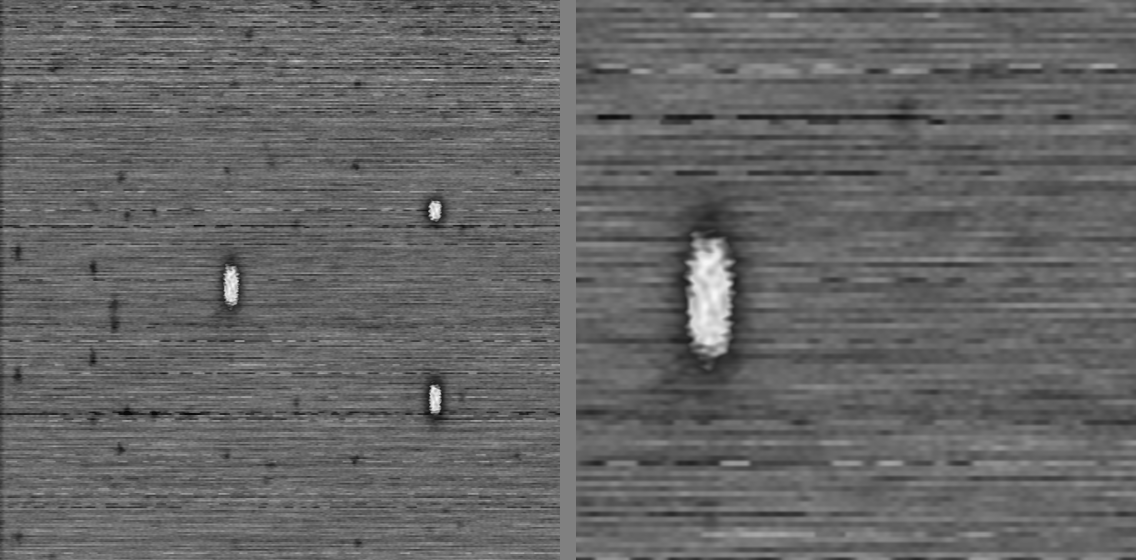
Left, the full canvas; right, a detail of the centre.
This texture is drawn by a WebGL 1 fragment shader. Its source:

```glsl
precision highp float;
// Grey scan-line texture: thin horizontal streaks from gradient noise run along
// each row, rare rows carry dark or light dashes, small ragged dark spots are
// scattered in mirrored cells, and three bright cores sit inside dark halos.
uniform vec2 u_resolution;

const float BASE_TONE = 0.402;
const float ROW_COUNT = 330.0;
const float ROW_SPREAD = 0.150;     // tone difference from row to row
const float LONG_STREAK = 0.110;
const float SHORT_STREAK = 0.095;
const float GRAIN = 0.060;
const float DARK_DASH = 0.20;
const float LIGHT_DASH = 0.17;
const float SPOT_CELLS = 11.0;
const float SPOT_CHANCE = 0.52;
const float MIRROR_Y = 0.44;        // spots repeat above and below this height
const float HALO_DEPTH = 0.90;

float hash(vec2 p) {
  vec3 q = fract(p.xyx * vec3(0.1031, 0.1030, 0.0973));
  q += dot(q, q.yzx + 33.33);
  return fract((q.x + q.y) * q.z);
}

vec2 gradient(vec2 cell) {
  float angle = 6.2832 * hash(cell);
  return vec2(cos(angle), sin(angle));
}

// Two-dimensional gradient noise, about -0.7 to 0.7.
float noise2(vec2 p) {
  vec2 i = floor(p), f = p - i;
  vec2 u = f * f * (3.0 - 2.0 * f);
  vec2 e = vec2(1.0, 0.0);
  float low = mix(dot(gradient(i), f), dot(gradient(i + e), f - e), u.x);
  float high = mix(dot(gradient(i + e.yx), f - e.yx),
                   dot(gradient(i + 1.0), f - 1.0), u.x);
  return mix(low, high, u.y);
}

// Gradient noise along one row, with its own seed per row.
float noise1(float x, float seed) {
  x += 17.0 * hash(vec2(seed, 3.0));
  float i = floor(x), f = x - i;
  float a = (2.0 * hash(vec2(i, seed)) - 1.0) * f;
  float b = (2.0 * hash(vec2(i + 1.0, seed)) - 1.0) * (f - 1.0);
  return 2.0 * mix(a, b, f * f * (3.0 - 2.0 * f));
}

// Tone offset of a single scan line at x.
float rowTone(float x, float row) {
  float height = row / ROW_COUNT;
  float upper = smoothstep(0.70, 0.86, height);
  float tone = ROW_SPREAD * (hash(vec2(row, 11.0)) - 0.5);
  tone += LONG_STREAK * noise1(x * 7.0, row);
  tone += SHORT_STREAK * noise1(x * 32.0, row + 400.0);
  tone += GRAIN * noise1(x * 130.0, row + 800.0);
  tone *= mix(0.88, 1.15, upper);

  float pattern = noise1(x * 45.0, row + 1200.0) + 0.7 * noise1(x * 5.0, row + 1600.0);
  float darkRow = smoothstep(0.82, 0.96, hash(vec2(row, 23.0)));
  float lightRow = smoothstep(0.90 - 0.12 * upper, 1.0, hash(vec2(row, 37.0)));
  tone -= DARK_DASH * darkRow * smoothstep(-0.15, 0.25, pattern);
  tone += LIGHT_DASH * lightRow * smoothstep(-0.05, 0.30, -pattern);
  return tone;
}

float streaks(vec2 uv) {
  float y = uv.y * ROW_COUNT;
  float row = floor(y);
  return mix(rowTone(uv.x, row), rowTone(uv.x, row + 1.0),
             smoothstep(0.15, 0.85, y - row));
}

// Darkening from the scattered spots; those near the mirror line are taller.
float spots(vec2 uv, float ragged) {
  vec2 p = vec2(uv.x, abs(uv.y - MIRROR_Y)) * SPOT_CELLS;
  float stretch = mix(2.6, 1.1, smoothstep(0.04, 0.20, abs(uv.y - MIRROR_Y)));
  float dark = 0.0;
  for (int j = -1; j <= 1; j++) {
    for (int i = -1; i <= 1; i++) {
      vec2 cell = floor(p) + vec2(float(i), float(j));
      vec2 center = cell + vec2(hash(cell + 51.0), hash(cell + 67.0));
      float size = mix(0.065, 0.105, hash(cell + 83.0));
      vec2 d = (p - center) / (size * vec2(1.0, stretch));
      float depth = mix(0.06, 0.27, pow(hash(cell + 97.0), 1.5));
      float present = step(hash(cell + 113.0), SPOT_CHANCE);
      dark += present * depth * exp(-dot(d, d) * (1.0 + 1.2 * ragged));
    }
  }
  return dark;
}

// Bright core with a soft dark halo, laid over the given tone.
float brightMark(float tone, vec2 offset, vec2 core, vec2 halo, float ragged) {
  vec2 h = offset / halo;
  tone *= 1.0 - HALO_DEPTH * exp(-pow(dot(h, h), 1.4) * (1.6 + 0.9 * ragged));
  vec2 c = abs(offset / core);
  float edge = pow(pow(c.x, 3.0) + pow(c.y, 3.0), 1.0 / 3.0) + 0.3 * ragged;
  float light = 0.84 + 0.25 * noise2(offset * 170.0);
  return mix(tone, light, 1.0 - smoothstep(0.65, 1.1, edge));
}

void main() {
  vec2 uv = gl_FragCoord.xy / u_resolution;
  float ragged = noise2(uv * vec2(120.0, 240.0));

  // Streaks over a faint broad shading, with a darker left border.
  float tone = BASE_TONE + streaks(uv) + 0.035 * noise2(uv * vec2(3.0, 9.0));
  tone += 0.025 * noise2(uv * vec2(150.0, 190.0));
  tone -= 0.12 * (1.0 - smoothstep(0.0, 0.010, uv.x));
  tone -= spots(uv, ragged);

  tone = brightMark(tone, uv - vec2(0.413, 0.490), vec2(0.014, 0.038), vec2(0.024, 0.062), ragged);
  tone = brightMark(tone, uv - vec2(0.777, 0.624), vec2(0.012, 0.018), vec2(0.024, 0.033), ragged);
  tone = brightMark(tone, uv - vec2(0.777, 0.287), vec2(0.011, 0.028), vec2(0.023, 0.054), ragged);

  gl_FragColor = vec4(vec3(clamp(tone, 0.04, 0.96)), 1.0);
}
```
